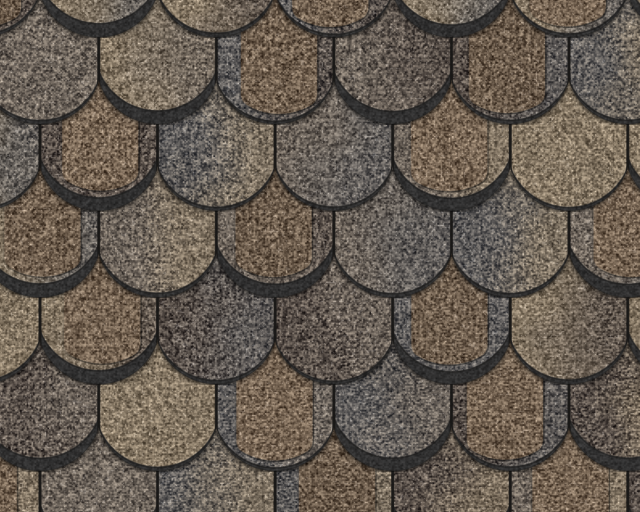
This texture is drawn by a Shadertoy shader. Its source:

```glsl
const float TILES_DOWN = 4.355;   // canvas height in tile widths
const float ROW_HEIGHT = 0.7376;
const float ARC_RADIUS = 0.532;
const vec2 FIRST_TILE = vec2(0.34, 0.326);

const vec3 TAN = vec3(0.515, 0.46, 0.385);
const vec3 GREY = vec3(0.425, 0.39, 0.355);
const vec3 SLATE = vec3(0.365, 0.355, 0.35);
const vec3 UMBER = vec3(0.34, 0.305, 0.28);
const vec3 BROWN = vec3(0.435, 0.37, 0.305);
const vec3 EDGE = vec3(0.19, 0.188, 0.188);
const vec3 GAP = vec3(0.095, 0.09, 0.085);

float hash(vec2 p) {
    return fract(sin(dot(p, vec2(127.1, 311.7))) * 43758.5453);
}

float noise(vec2 p) {
    vec2 i = floor(p), f = fract(p);
    f = f * f * (3.0 - 2.0 * f);
    return mix(mix(hash(i), hash(i + vec2(1, 0)), f.x),
               mix(hash(i + vec2(0, 1)), hash(i + vec2(1, 1)), f.x), f.y);
}

// Two noise layers turned against each other to hide the grid
float granules(vec2 p) {
    vec2 turned = mat2(0.8, 0.6, -0.6, 0.8) * p;
    return 0.5 * noise(turned * 50.0) + 0.5 * noise(p * 73.0 + 19.0) - 0.5;
}

float smoothMax(float a, float b, float k) {
    float h = max(k - abs(a - b), 0.0) / k;
    return max(a, b) + h * h * k * 0.25;
}

// Straight-sided strip closed by a round lower end, y pointing down
float archDistance(vec2 p, float halfWidth, float rounding) {
    float arc = length(vec2(p.x, max(p.y, 0.0))) - ARC_RADIUS;
    return smoothMax(arc, abs(p.x) - halfWidth, rounding);
}

float inside(float d, float aa) {
    return smoothstep(aa, -aa, d);
}

float line(float d, float width, float aa) {
    return inside(abs(d) - 0.5 * width, aa);
}

vec3 stone(float pick) {
    vec3 c = mix(SLATE, UMBER, step(0.25, pick));
    c = mix(c, GREY, step(0.45, pick));
    return mix(c, TAN, step(0.66, pick));
}

// Position within a tile of the given row, and the tile index
vec2 tileLocal(vec2 p, float row, out vec2 id) {
    float x = p.x - FIRST_TILE.x - 0.5 * (1.0 - mod(row, 2.0));
    id = vec2(floor(x + 0.5), row);
    float bottom = FIRST_TILE.y + row * ROW_HEIGHT;
    return vec2(x - id.x, p.y - bottom + ARC_RADIUS);
}

// Picks two of every five tiles along a row
float pickTile(float column, float offset) {
    return step(mod(2.0 * column + offset, 5.0), 1.5);
}

vec3 tileColor(vec2 local, vec2 id, vec2 p, float aa) {
    float grain = granules(p);
    float rowSquared = id.y * id.y;
    float thick = pickTile(id.x, -mod(id.y, 2.0) * rowSquared);
    float band = mix(0.045, 0.125, thick) + 0.012 * (hash(id + 3.1) - 0.5);

    // Blended stone face
    float blend = local.x + 0.4 * (noise(p * 3.5) - 0.5) + 0.3 * grain;
    vec3 left = stone(hash(id + 1.7));
    vec3 right = mix(left, stone(hash(id + 8.3)), 0.8);
    vec3 face = mix(left, right, smoothstep(-0.4, 0.4, blend));
    face *= 0.96 + 0.08 * noise(p * 7.0);

    // Raised brown panel on some tiles, shaded along its right and lower side
    float hasPanel = pickTile(id.x, 2.0 + id.y - rowSquared);
    float shift = 0.09 * (hash(id + 5.9) - 0.5);
    vec2 panelPoint = local + vec2(-shift, band + 0.055);
    float panel = archDistance(panelPoint, 0.325, 0.05);
    vec3 panelColor = BROWN * (0.95 + 0.14 * hash(id + 2.2));
    face = mix(face, panelColor, hasPanel * inside(panel, aa));
    float shaded = mix(0.15, 0.45, smoothstep(-0.32, -0.2, panelPoint.x));

    // Mineral grain with sparse bright specks
    face += grain * vec3(0.60, 0.565, 0.51);
    face += 0.13 * smoothstep(0.72, 0.95, noise(p * 62.0 + 41.0));
    face *= 1.0 - shaded * hasPanel * line(panel - 0.006, 0.012, aa);

    // Dark lower edge and the gap between neighbours
    float faceEdge = archDistance(local + vec2(0.0, band), 0.5, 0.01);
    vec3 color = mix(EDGE + 0.16 * grain, face, inside(faceEdge, 1.2 * aa));
    color = mix(color, GAP, 0.5 * line(faceEdge - 0.008, 0.012, aa));
    float outer = archDistance(local, 0.5, 0.01);
    color = mix(color, GAP, 0.7 * smoothstep(-0.02, -0.002, outer));
    return mix(color, GAP, 0.9 * inside(0.489 - abs(local.x), aa));
}

void mainImage(out vec4 fragColor, in vec2 fragCoord) {
    vec2 p = vec2(fragCoord.x, iResolution.y - fragCoord.y) * TILES_DOWN / iResolution.y;
    float aa = 0.85 * TILES_DOWN / iResolution.y;

    // Upper row overlaps the one beneath it
    float row = ceil((p.y - FIRST_TILE.y) / ROW_HEIGHT);
    vec2 upperId, lowerId;
    vec2 upper = tileLocal(p, row, upperId);
    vec2 lower = tileLocal(p, row + 1.0, lowerId);

    float overlap = archDistance(upper, 0.6, 0.01);
    vec3 lowerColor = tileColor(lower, lowerId, p, aa);
    lowerColor *= 1.0 - 0.4 * exp(-max(overlap, 0.0) * 60.0);
    vec3 upperColor = tileColor(upper, upperId, p, aa);

    vec3 color = mix(lowerColor, upperColor, inside(overlap + aa, aa));
    fragColor = vec4(clamp(color, 0.0, 1.0), 1.0);
}
```
